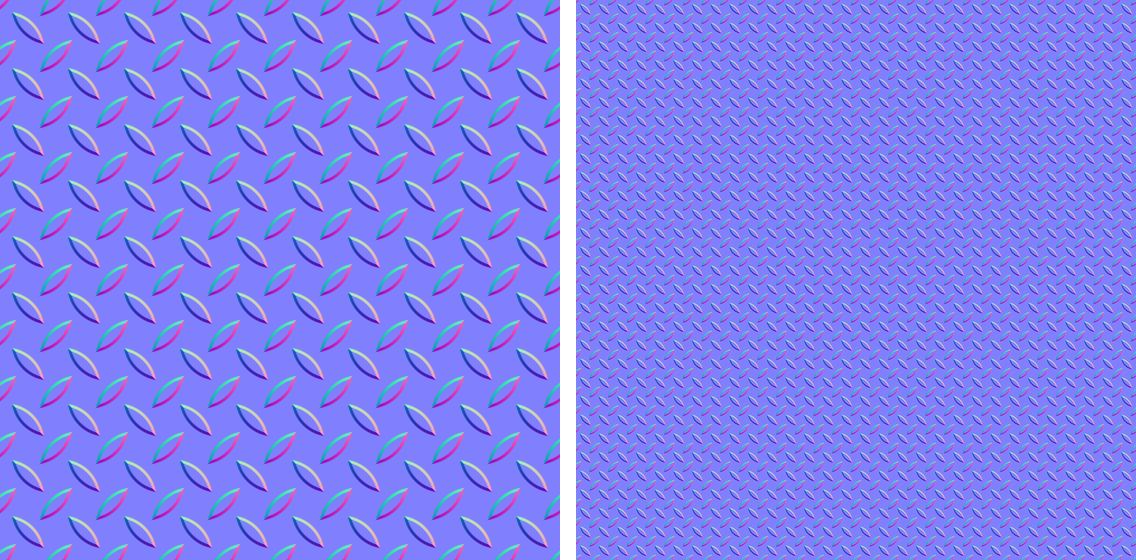
Left: one tile. Right: repeated 3 by 3.
Write a WebGL 1 fragment shader that draws this texture map.

```glsl
precision highp float;
// Tangent-space normal map of diamond tread plate: raised lens-shaped studs
// with flat tops and bevelled rims, alternating between the two diagonals.
// Each lens is the overlap of two discs; its bevel faces away from each arc.

uniform vec2 u_resolution;

const float REPEATS = 10.0;      // whole cells across and down
const float HALF_LENGTH = 0.405; // lens size, in cells
const float HALF_WIDTH = 0.13;
const float BEVEL_WIDTH = 0.05;
const float BEVEL_TILT = 0.92;   // sideways part of the bevel normal

// Position relative to the centre of the nearest repeat.
vec2 cellPosition(vec2 p, vec2 offset) {
  return fract(p + offset) - 0.5;
}

vec3 encodeNormal(vec2 slope) {
  float up = sqrt(max(1.0 - dot(slope, slope), 0.0));
  return vec3(slope, up) * 0.5 + 0.5;
}

// xy: outward direction of the nearer arc, z: depth inside the lens.
// The direction is blended over "soft" where the two bevels meet.
vec3 lensBevel(vec2 p, vec2 axis, float halfLength, float halfWidth, float soft) {
  vec2 across = vec2(-axis.y, axis.x);
  float along = dot(p, axis);
  float side = dot(p, across);
  float radius = (halfLength * halfLength + halfWidth * halfWidth) / (2.0 * halfWidth);
  float shift = radius - halfWidth;
  float reach = length(vec2(along, abs(side) + shift));
  float facing = clamp(side / soft, -1.0, 1.0);
  vec2 outward = (axis * along + across * (side + facing * shift)) / reach;
  return vec3(outward, radius - reach);
}

// Coverage of the rim between the outer edge and the flat top.
float rimMask(float depth, float width, float soft) {
  float outer = smoothstep(-soft, soft, depth);
  float inner = smoothstep(-soft, soft, depth - width);
  return outer * (1.0 - inner);
}

vec3 addStud(vec3 base, vec2 p, vec2 axis, float soft) {
  vec3 bevel = lensBevel(p, axis, HALF_LENGTH, HALF_WIDTH, soft);
  vec3 rim = encodeNormal(bevel.xy * BEVEL_TILT);
  return mix(base, rim, rimMask(bevel.z, BEVEL_WIDTH, soft));
}

void main() {
  vec2 p = gl_FragCoord.xy / u_resolution * REPEATS;
  float soft = 0.7 * REPEATS / min(u_resolution.x, u_resolution.y);

  // Falling studs sit at cell centres, rising studs at cell corners.
  vec2 rising = vec2(0.70711, 0.70711);
  vec2 falling = vec2(0.70711, -0.70711);
  vec3 color = encodeNormal(vec2(0.0));
  color = addStud(color, cellPosition(p, vec2(0.0)), falling, soft);
  color = addStud(color, cellPosition(p, vec2(0.5)), rising, soft);

  gl_FragColor = vec4(color, 1.0);
}
```
